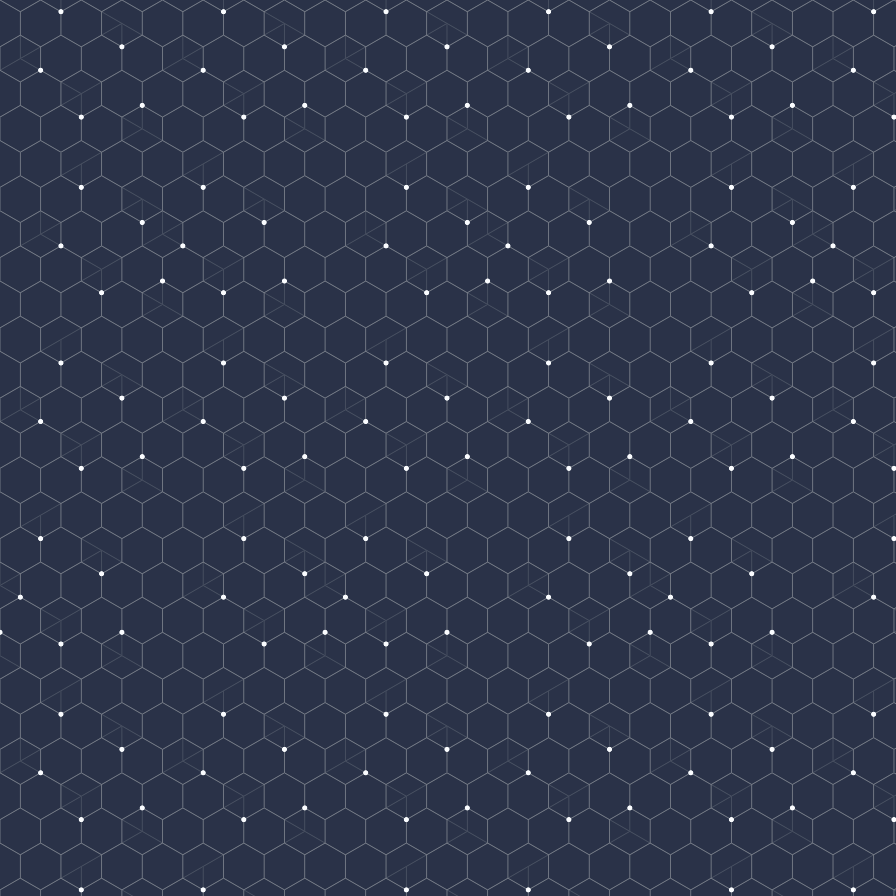
A WebGL 1 fragment shader for this pattern:

```glsl
precision highp float;
// Fine hexagon mesh on navy, with faint inner spokes and scattered white nodes.

uniform vec2 u_resolution;

const float SIDE = 0.57735; // hexagon side, in hexagon widths
const float ROW = 0.866025; // distance between hexagon rows

// Distance to the nearest edge of a honeycomb with cells one unit wide
float honeycombEdge(vec2 p) {
  vec2 period = vec2(1.0, 2.0 * ROW);
  vec2 a = abs(mod(p + 0.5 * period, period) - 0.5 * period);
  vec2 b = abs(mod(p, period) - 0.5 * period);
  vec2 cell = dot(a, a) < dot(b, b) ? a : b;
  return 0.5 - max(cell.x, dot(cell, vec2(0.5, ROW)));
}

// Unit direction to a hexagon corner: 0 lower right, then clockwise to 5
vec2 cornerDirection(float corner) {
  float angle = radians(30.0 + 60.0 * corner);
  return vec2(cos(angle), sin(angle));
}

float spoke(vec2 p, float corner) {
  vec2 dir = cornerDirection(corner);
  return length(p - dir * clamp(dot(p, dir), 0.0, SIDE));
}

// Position relative to the nearest repeat; odd bands are staggered in pairs
vec2 nearestAccent(vec2 p) {
  float band = floor(p.y / (5.0 * ROW) + 0.5);
  float column = floor(p.x / 4.0 + 0.5);
  float odd = mod(band, 2.0) * (2.0 - mod(band, 4.0));
  float stagger = 0.5 * odd * (1.0 - 2.0 * mod(column, 2.0));
  return p - vec2(4.0 * column + stagger, 5.0 * ROW * band);
}

// Antialiased line that keeps its total weight when thinner than a pixel
float stroke(float d, float width, float pixel) {
  float wide = max(width, pixel);
  return width / wide * (1.0 - smoothstep(0.5 * (wide - pixel), 0.5 * (wide + pixel), d));
}

void main() {
  vec2 uv = gl_FragCoord.xy / u_resolution;
  vec2 p = vec2(uv.x * 22.05, (1.0 - uv.y) * 22.09 - SIDE);
  float pixel = 22.05 / min(u_resolution.x, u_resolution.y);

  float spokeDistance = 10.0;
  float nodeDistance = 10.0;

  // Five accented cells make up each repeat
  for (int i = 0; i < 5; i++) {
    vec2 offset = vec2(0.0);               // columns, rows
    vec3 corners = vec3(1.0, 5.0, 5.0);    // node corner, two more spokes
    if (i == 1) { offset = vec2(1.5, 1.0); corners = vec3(1.0, 3.0, 0.0); }
    if (i == 2) { offset = vec2(-1.0, 2.0); corners = vec3(0.0, 5.0, 4.0); }
    if (i == 3) { offset = vec2(2.0, 4.0); corners = vec3(4.0, 3.0, 0.0); }
    if (i == 4) { offset = vec2(0.5, 3.0); corners = vec3(1.0, 5.0, 3.0); }

    vec2 local = nearestAccent(p - vec2(1.5, -ROW) - offset * vec2(1.0, ROW));
    float spokes = min(spoke(local, 2.0), spoke(local, corners.x));
    spokes = min(spokes, min(spoke(local, corners.y), spoke(local, corners.z)));
    spokeDistance = min(spokeDistance, spokes);
    nodeDistance = min(nodeDistance, length(local - SIDE * cornerDirection(corners.x)));
  }

  // Layer spokes, mesh and nodes over the background
  vec3 color = vec3(0.163, 0.198, 0.282);
  vec3 lineColor = vec3(0.50, 0.52, 0.56);
  color = mix(color, lineColor, 0.4 * stroke(spokeDistance, 0.02, pixel));
  color = mix(color, lineColor, stroke(honeycombEdge(p), 0.02, pixel));
  float node = 1.0 - smoothstep(-0.5 * pixel, 0.5 * pixel, nodeDistance - 0.062);
  color = mix(color, vec3(0.98, 0.99, 1.0), node);

  gl_FragColor = vec4(color, 1.0);
}
```
